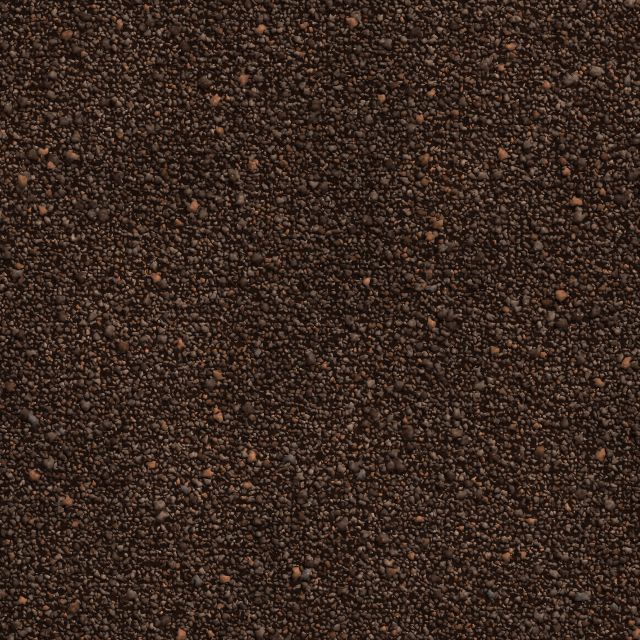
Give the GLSL for this texture, as a Shadertoy shader.

```glsl
// Dark crumbly garden soil with scattered clods, tan stones, fibres and specks.
// Layers of jittered, lumpy domes are lit from one side, shadow what lies below
// and are coloured by a tone ramp running from umber gaps to dusty brown.

#define CRUMB_CELLS 145.0
#define LUMP_CELLS 88.0
#define CLOD_CELLS 46.0
#define STONE_CELLS 36.0
#define SPECK_CELLS 150.0
#define FIBRE_CELLS 13.0
#define AMBIENT 0.065
#define BRIGHTNESS 0.37
#define ROUGHNESS 0.55
#define SHADOW 0.5
#define LIGHT vec3(0.35, 0.55, 0.757)

struct Grain { float mask; float light; float shadow; float id; };

float hash(vec2 p) {
    return fract(sin(dot(p, vec2(127.1, 311.7))) * 43758.5453);
}

float noise(vec2 p) {
    vec2 i = floor(p), f = fract(p);
    f = f * f * (3.0 - 2.0 * f);
    vec2 e = vec2(1.0, 0.0);
    return mix(mix(hash(i), hash(i + e.xy), f.x),
               mix(hash(i + e.yx), hash(i + e.xx), f.x), f.y);
}

// Topmost lumpy dome at p: share of cells filled, radius in cells, thinness
Grain grains(vec2 p, float cells, float fill, float size, float thinness) {
    vec2 q = p * cells, base = floor(q);
    Grain top = Grain(0.0, 0.0, 0.0, 0.0);
    float topHeight = -1.0;
    for (int j = -1; j <= 1; j++)
    for (int i = -1; i <= 1; i++) {
        vec2 cell = base + vec2(i, j);
        vec2 key = cell + cells * 1.37;
        if (hash(key) > fill) continue;
        float id = hash(key + 17.3);
        vec2 jitter = vec2(hash(key + 31.7), hash(key + 47.9)) - 0.5;
        float turn = 6.2832 * hash(key + 61.1);
        float c = cos(turn), s = sin(turn);
        mat2 rot = mat2(c, -s, s, c);

        // Elliptic outline with irregular corners
        vec2 stretch = vec2(1.0, thinness * mix(0.85, 1.35, id));
        vec2 d = rot * (q - cell - 0.5 - 0.8 * jitter) * stretch;
        vec2 sun = rot * LIGHT.xy;
        float a = atan(d.y, d.x);
        float lumps = 1.0 + 0.13 * sin(3.0 * a + 40.0 * id) + 0.08 * sin(5.0 * a + 90.0 * id);
        float radius = size * mix(0.65, 1.25, hash(key + 73.3)) * lumps;
        vec2 n = d / radius;
        float r = length(n);
        top.shadow = max(top.shadow, 1.0 - smoothstep(0.7, 1.25, length(n + sun * 0.5)));
        if (r >= 1.0) continue;

        float z = sqrt(1.0 - r * r);
        float height = z * radius + 0.3 * id;
        if (height > topHeight) {
            topHeight = height;
            top.mask = 1.0 - smoothstep(0.8, 1.0, r);
            top.light = max(dot(vec3(n, z), vec3(sun, LIGHT.z)), 0.0);
            top.id = id;
        }
    }
    return top;
}

// Tone equals the red level; warmth turns dusty brown into rust
vec3 soilColor(float tone, float warmth) {
    vec3 dusty = mix(vec3(1.0, 0.58, 0.41), vec3(1.0, 0.80, 0.67), smoothstep(0.09, 0.36, tone));
    return tone * mix(dusty, vec3(1.0, 0.65, 0.45), warmth);
}

// Lay one soil layer over the colour below it
vec3 addSoil(vec3 below, Grain g, float relief, float rough, float rust) {
    float albedo = mix(0.68, 1.32, fract(g.id * 7.13));
    float light = mix(0.6, g.light, relief) * albedo * rough;
    float warmth = smoothstep(1.0 - rust, 1.05 - rust, fract(g.id * 23.7));
    vec3 color = soilColor(AMBIENT + BRIGHTNESS * light * (1.0 + 0.2 * warmth), warmth);
    return mix(below * (1.0 - SHADOW * g.shadow), color, g.mask);
}

vec3 soil(vec2 p) {
    vec2 warp = vec2(noise(p * 140.0), noise(p * 140.0 + 57.0)) - 0.5;
    vec2 w = p + 0.0045 * warp;
    float grit = mix(noise(p * 210.0 + 9.0), noise(p * 370.0 + 23.0), 0.4);
    float rough = 1.0 + ROUGHNESS * 2.0 * (grit - 0.5);

    // Gaps, crumbs, lumps and clods
    vec3 color = soilColor(0.07 + 0.09 * grit, 0.3);
    Grain crumb = grains(w, CRUMB_CELLS, 0.95, 0.58, 1.15);
    crumb.shadow = 0.0;
    color = addSoil(color, crumb, 1.0, rough, 0.2);
    color = addSoil(color, grains(w, LUMP_CELLS, 0.33, 0.5, 1.15), 0.9, rough, 0.14);
    color = addSoil(color, grains(w, CLOD_CELLS, 0.1, 0.42, 1.1), 0.7, rough, 0.12);
    color *= 0.85 + 0.2 * noise(p * 7.0) + 0.12 * noise(p * 24.0);

    // Fibres and tan or grey stones
    Grain fibre = grains(w, FIBRE_CELLS, 0.08, 0.24, 6.0);
    color = mix(color, soilColor(0.2 + 0.2 * fibre.light, 0.5) * rough, 0.75 * fibre.mask);
    Grain stone = grains(w, STONE_CELLS, 0.045, 0.34, 1.25);
    vec3 rock = mix(vec3(0.56, 0.37, 0.26), vec3(0.38, 0.33, 0.30), step(0.75, stone.id));
    rock *= (0.45 + 0.7 * stone.light) * mix(1.0, rough, 0.6);
    color = mix(color * (1.0 - SHADOW * stone.shadow), rock, stone.mask);

    // Tiny mineral specks, pale or amber
    Grain speck = grains(p, SPECK_CELLS, 0.035, 0.27, 1.3);
    vec3 glint = mix(vec3(0.66, 0.55, 0.46), vec3(0.72, 0.43, 0.20), step(0.55, speck.id));
    return mix(color, glint, speck.mask * (0.4 + 0.6 * speck.light));
}

void mainImage(out vec4 fragColor, in vec2 fragCoord) {
    // Average four samples for smooth edges
    vec3 sum = vec3(0.0);
    for (int k = 0; k < 4; k++) {
        vec2 offset = vec2(k % 2, k / 2) * 0.5 - 0.25;
        sum += soil((fragCoord + offset) / iResolution.y);
    }
    fragColor = vec4(sum / 4.0, 1.0);
}
```
